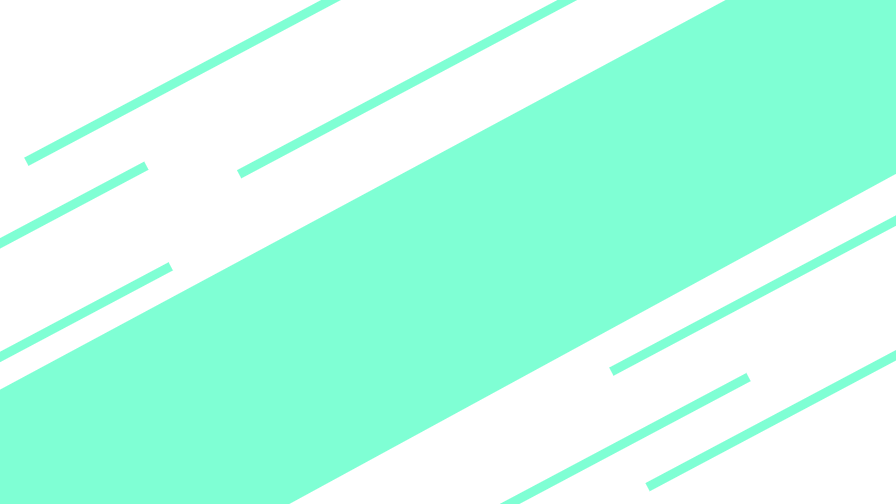
This background is drawn by a WebGL 1 fragment shader. Its source:

```glsl
precision highp float;

uniform vec2 u_resolution;

#define MINT vec3(0.498, 1.0, 0.8314)
#define PAPER vec3(1.0)
#define STRIPE_SLOPE 0.531
#define STRIPE_HALF_WIDTH 0.0092
#define BAND_TOP vec2(0.2269, 0.537)      // height at x = 0, slope
#define BAND_BOTTOM vec2(-0.3124, 0.5442)

// Signed distance to a line, positive above it
float aboveLine(vec2 p, vec2 line) {
  return (p.y - line.x - line.y * p.x) / sqrt(1.0 + line.y * line.y);
}

// Square-ended stripe running from its tip along +x or -x
float stripe(vec2 q, vec2 tip, float heading) {
  float side = abs(q.y - tip.y) - STRIPE_HALF_WIDTH;
  return max(side, (tip.x - q.x) * heading);
}

void main() {
  // Canvas heights as units
  float pixel = 1.0 / u_resolution.y;
  vec2 p = gl_FragCoord.xy * pixel;

  // Broad diagonal band
  float shape = max(aboveLine(p, BAND_TOP), -aboveLine(p, BAND_BOTTOM));

  // Axes along and across the stripes
  vec2 along = normalize(vec2(1.0, STRIPE_SLOPE));
  vec2 q = vec2(dot(p, along), dot(p, vec2(-along.y, along.x)));

  // Stripes above the band
  vec4 upperTip = vec4(0.3646, 0.7258, 0.5714, 0.5204);
  vec4 upperOffset = vec4(0.5752, 0.3553, 0.4567, 0.2576);
  vec4 upperHeading = vec4(1.0, 1.0, -1.0, -1.0);
  for (int i = 0; i < 4; i++) {
    shape = min(shape, stripe(q, vec2(upperTip[i], upperOffset[i]), upperHeading[i]));
  }

  // Stripes below the band
  vec3 lowerTip = vec3(1.1945, 1.4299, 1.1504);
  vec3 lowerOffset = vec3(-0.337, -0.4741, -0.5731);
  vec3 lowerHeading = vec3(1.0, -1.0, 1.0);
  for (int i = 0; i < 3; i++) {
    shape = min(shape, stripe(q, vec2(lowerTip[i], lowerOffset[i]), lowerHeading[i]));
  }

  // Edge smoothing over one pixel
  float coverage = clamp(0.5 - shape / pixel, 0.0, 1.0);
  gl_FragColor = vec4(mix(PAPER, MINT, coverage), 1.0);
}
```
